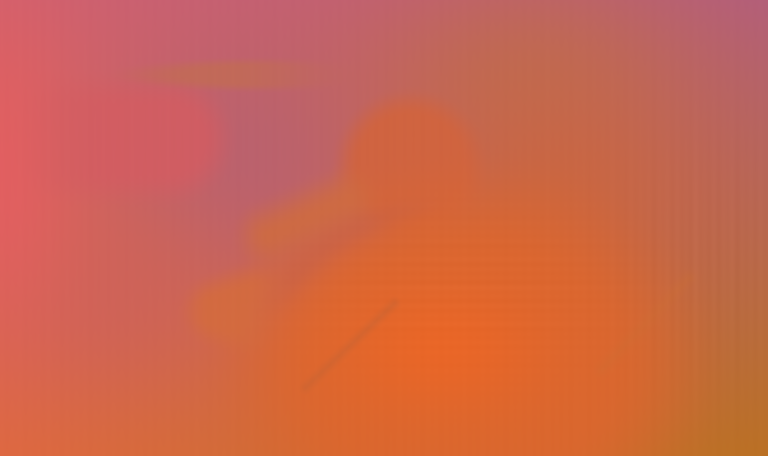
Reproduce this background procedurally as a WebGL 1 fragment shader.

```glsl
precision highp float;
uniform vec2 u_resolution;

// Gaussian falloff around an elliptical centre
float glow(vec2 p, vec2 centre, vec2 radius) {
  vec2 d = (p - centre) / radius;
  return exp(-dot(d, d));
}

// Approximate signed distance to an ellipse
float ellipse(vec2 p, vec2 centre, vec2 radius) {
  return (length((p - centre) / radius) - 1.0) * min(radius.x, radius.y);
}

float segment(vec2 p, vec2 a, vec2 b) {
  vec2 along = b - a;
  vec2 d = p - a;
  return length(d - along * clamp(dot(d, along) / dot(along, along), 0.0, 1.0));
}

float softFill(float dist, float blur) {
  return 1.0 - smoothstep(-blur, blur, dist);
}

// Fine woven streaks made of layered sines
float weave(float t) {
  return sin(t * 310.0) * 0.5 + sin(t * 173.0 + 1.3) * 0.3 + sin(t * 97.0 + 4.0) * 0.2;
}

void main() {
  vec2 uv = gl_FragCoord.xy / u_resolution;
  vec2 p = vec2(uv.x * 1.684, uv.y);

  // Corner gradient
  vec3 low = mix(vec3(0.87, 0.41, 0.25), vec3(0.73, 0.44, 0.14), uv.x);
  vec3 high = mix(vec3(0.82, 0.38, 0.43), vec3(0.70, 0.37, 0.48), uv.x);
  vec3 color = mix(low, high, uv.y);

  // Broad washes
  color = mix(color, vec3(0.72, 0.38, 0.44), 0.85 * glow(p, vec2(0.56, 0.66), vec2(0.30, 0.28)));
  color = mix(color, vec3(0.80, 0.38, 0.36), 0.60 * glow(p, vec2(0.24, 0.34), vec2(0.24, 0.20)));
  color = mix(color, vec3(0.75, 0.42, 0.30), 0.80 * glow(p, vec2(1.16, 0.83), vec2(0.34, 0.22)));
  color = mix(color, vec3(0.80, 0.40, 0.24), 0.85 * glow(p, vec2(1.22, 0.56), vec2(0.30, 0.24)));
  color = mix(color, vec3(0.89, 0.37, 0.38), 0.85 * glow(p, vec2(0.0, 0.62), vec2(0.16, 0.34)));

  // Rose lobe reaching in from the left
  float rose = softFill(segment(p, vec2(0.12, 0.694), vec2(0.37, 0.694)) - 0.115, 0.045);
  color = mix(color, vec3(0.83, 0.36, 0.38), 0.8 * rose * smoothstep(0.0, 0.25, p.x));

  // Thin ochre streak, fading to the right
  float streak = softFill(ellipse(p, vec2(0.57, 0.836), vec2(0.25, 0.030)), 0.012);
  color = mix(color, vec3(0.76, 0.42, 0.33), 0.8 * streak * (1.0 - smoothstep(0.50, 0.82, p.x)));

  // Upper disc
  float disc = softFill(length(p - vec2(0.90, 0.635)) - 0.145, 0.035);
  color = mix(color, vec3(0.82, 0.39, 0.24), 0.9 * disc);

  // Large orange dome and its hot core
  float dome = softFill(ellipse(p, vec2(1.02, 0.20), vec2(0.46, 0.36)), 0.12);
  color = mix(color, vec3(0.86, 0.40, 0.18), 0.9 * dome);
  color = mix(color, vec3(0.92, 0.40, 0.15), 0.9 * glow(p, vec2(0.97, 0.24), vec2(0.24, 0.15)));

  // Amber petals beside the dome
  float upperPetal = softFill(segment(p, vec2(0.59, 0.485), vec2(0.76, 0.56)) - 0.045, 0.045);
  color = mix(color, vec3(0.81, 0.42, 0.25), 0.85 * upperPetal);
  vec2 petal = p - vec2(0.38, 0.318);
  float halfWidth = 0.085 * sqrt(clamp(petal.x / 0.18, 0.0, 1.0));
  float lowerPetal = softFill(abs(petal.y) - halfWidth, 0.035);
  lowerPetal *= smoothstep(0.0, 0.08, petal.x);
  lowerPetal *= 1.0 - smoothstep(0.14, 0.26, petal.x - 0.3 * petal.y);
  color = mix(color, vec3(0.83, 0.42, 0.24), 0.85 * lowerPetal);

  // Dusky rim between petals and dome
  float rim = abs(ellipse(p, vec2(1.0, 0.20), vec2(0.42, 0.35)));
  float rimFade = smoothstep(0.28, 0.42, p.y) * (1.0 - smoothstep(0.80, 1.05, p.x));
  color = mix(color, vec3(0.78, 0.38, 0.28), 0.45 * rimFade * exp(-rim * rim * 1200.0));

  // Diagonal crease and the faint slanted edge on the right
  float crease = segment(p, vec2(0.67, 0.15), vec2(0.865, 0.335));
  color = mix(color, vec3(0.78, 0.39, 0.20), 0.55 * softFill(crease - 0.007, 0.012));
  float edge = segment(p, vec2(1.32, 0.19), vec2(1.51, 0.39));
  color = mix(color, vec3(0.80, 0.43, 0.20), 0.35 * softFill(edge - 0.008, 0.018));

  // Subtle vertical and horizontal grain
  float verticalGrain = glow(p, vec2(1.56, 0.42), vec2(0.20, 0.26)) + 0.3;
  float horizontalGrain = glow(p, vec2(1.02, 0.36), vec2(0.32, 0.16));
  color += 0.008 * (weave(p.x) * verticalGrain + weave(p.y) * horizontalGrain);

  gl_FragColor = vec4(color, 1.0);
}
```
